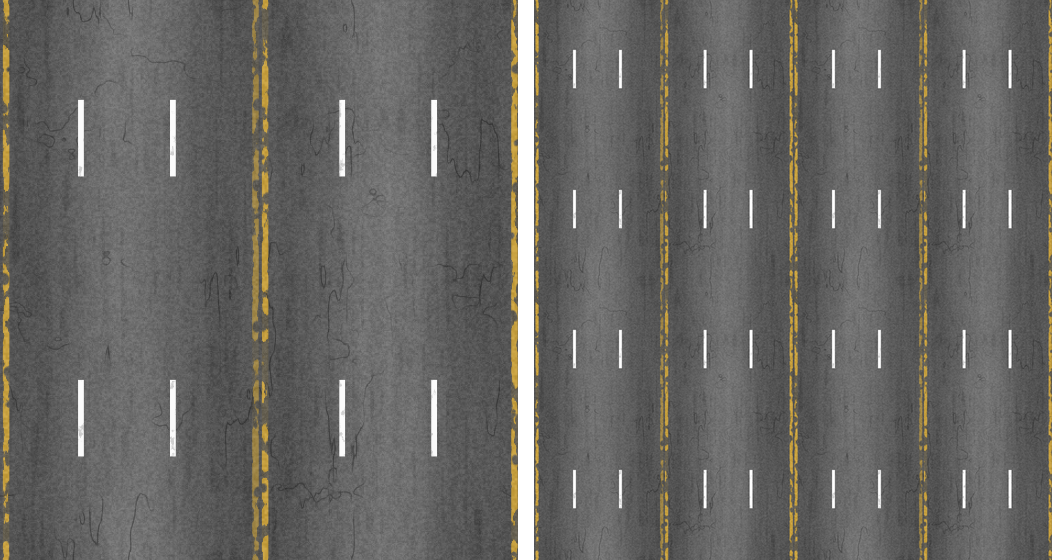
Left: one tile. Right: repeated 2 by 2.
Write a Shadertoy shader that draws this texture.

```glsl
// Worn asphalt with two carriageways, yellow edge lines and white lane dashes; tiles both ways.
#define CARRIAGEWAYS 2.0
#define DASH_ROWS 2.0
#define LINE_HALF_WIDTH 0.0063
#define DASH_HALF_SIZE vec2(0.0056, 0.0684)
#define GRAIN 0.13
#define CRACK_WIDTH 0.0007
#define BITE_ROWS 13.0
#define ASPHALT_DARK vec3(0.335)
#define ASPHALT_LIGHT vec3(0.445)
#define YELLOW vec3(0.80, 0.64, 0.24)
#define WHITE vec3(0.985)

// Integer hash of a cell, from 0 to 1
float hash(vec2 cell, float seed) {
    uvec3 q = uvec3(ivec3(cell, seed)) * uvec3(1597334673u, 3812015801u, 2798796415u);
    uint n = q.x ^ q.y ^ q.z;
    n = (n ^ (n >> 15)) * 2246822519u;
    n = (n ^ (n >> 13)) * 3266489917u;
    return float((n ^ (n >> 16)) >> 8) / 16777216.0;
}

// Value noise that wraps after a whole number of cells
float noise(vec2 uv, vec2 cells, float seed) {
    vec2 p = uv * cells, i = floor(p), f = fract(p);
    f = f * f * (3.0 - 2.0 * f);
    vec2 a = mod(i, cells), b = mod(i + 1.0, cells);
    return mix(mix(hash(a, seed), hash(vec2(b.x, a.y), seed), f.x),
               mix(hash(vec2(a.x, b.y), seed), hash(b, seed), f.x), f.y);
}

float fbm(vec2 uv, vec2 cells, float seed) {
    float sum = 0.0, weight = 0.54;
    for (int i = 0; i < 4; i++) {
        sum += weight * noise(uv, cells, seed + float(i));
        cells *= 2.0;
        weight *= 0.5;
    }
    return sum;
}

// Signed offset to the nearest copy of a point on the unit circle
float wrapped(float x) { return fract(x + 0.5) - 0.5; }

// Coverage of a shape from its signed distance and the pixel size
float cover(float d, float pixel) { return clamp(0.5 - d / pixel, 0.0, 1.0); }

// Thin broken cracks along the contour of a stretched noise
float cracks(vec2 uv, vec2 cells, float seed, float pixel) {
    float n = fbm(uv, cells, seed) - 0.5;
    float slope = length(vec2(dFdx(n), dFdy(n))) / pixel;
    float d = abs(n) / max(slope, 2.0);
    float patches = smoothstep(0.52, 0.7, fbm(uv, vec2(9.0, 8.0), seed + 10.0));
    return patches * (1.0 - smoothstep(0.0, CRACK_WIDTH + pixel, d));
}

vec3 asphalt(vec2 uv, float pixel) {
    // Lighter crown in the middle of each carriageway
    float across = fract(uv.x * CARRIAGEWAYS);
    float uneven = fbm(uv, vec2(6.0, 5.0), 3.0) - 0.5;
    float crown = smoothstep(0.1, 0.47, across) * (1.0 - smoothstep(0.5, 0.87, across));
    vec3 color = mix(ASPHALT_DARK, ASPHALT_LIGHT, crown);
    color += 0.04 * uneven + 0.035 * (noise(uv, vec2(64.0, 4.0), 11.0) - 0.5);

    // Stone grain and lengthwise tyre streaks
    float grain = 0.5 * noise(uv, vec2(230.0, 250.0), 21.0) + 0.5 * noise(uv, vec2(470.0, 510.0), 22.0);
    color += GRAIN * (grain - 0.5);
    float streak = smoothstep(0.68, 0.95, noise(uv, vec2(110.0, 14.0), 23.0));
    color -= 0.035 * streak;

    // Cracks, mostly lengthwise
    float crack = max(cracks(uv, vec2(18.0, 5.0), 31.0, pixel),
                      0.8 * cracks(uv, vec2(9.0, 12.0), 51.0, pixel));
    return color * (1.0 - 0.3 * crack);
}

// One yellow line, with worn patches and round bites at its edges
float yellowLine(vec2 uv, float center, float seed, float aspect, float pixel) {
    float dx = wrapped(uv.x - center);
    float line = cover((abs(dx) - LINE_HALF_WIDTH) * aspect, pixel);

    float rough = fbm(uv, vec2(70.0, 40.0), 71.0) + 0.25 * (noise(uv, vec2(4.0, 14.0), 81.0) - 0.5);
    rough += 0.1 * smoothstep(0.4, 1.0, abs(dx) / LINE_HALF_WIDTH);
    float worn = 0.85 * smoothstep(0.57, 0.66, rough);

    float row = floor(uv.y * BITE_ROWS);
    float side = hash(vec2(row, 1.0), seed) < 0.5 ? -1.0 : 1.0;
    float height = mix(0.3, 0.7, hash(vec2(row, 2.0), seed));
    float radius = mix(0.004, 0.011, hash(vec2(row, 3.0), seed));
    vec2 offset = vec2((dx - side * LINE_HALF_WIDTH) * aspect, (fract(uv.y * BITE_ROWS) - height) / BITE_ROWS);
    float bite = cover(length(offset) - radius + 0.008 * (rough - 0.5), pixel * 2.0);
    bite *= step(0.45, hash(vec2(row, 4.0), seed));
    return line * (1.0 - max(worn, 0.9 * bite));
}

void mainImage(out vec4 fragColor, in vec2 fragCoord) {
    vec2 uv = fragCoord / iResolution.xy;
    float aspect = iResolution.x / iResolution.y, pixel = 1.0 / iResolution.y;
    vec3 color = asphalt(uv, pixel);
    float grain = noise(uv, vec2(230.0, 250.0), 21.0) - 0.5;

    for (float way = 0.0; way < CARRIAGEWAYS; way++) {
        float start = way / CARRIAGEWAYS;
        for (float k = 0.0; k < 2.0; k++) {
            // Paired yellow lines; the left one of the inner pair is faded
            float fade = way > 0.5 && k < 0.5 ? 0.62 : 0.95;
            float paint = yellowLine(uv, start + mix(-0.0068, 0.0118, k), 90.0 + 2.0 * way + k, aspect, pixel);
            color = mix(color, YELLOW + 0.1 * grain, fade * paint);

            // White lane dashes with faint scuffs
            vec2 d = vec2(wrapped(uv.x - start - 0.1563 - 0.1775 * k - 0.0043 * way),
                          wrapped(uv.y * DASH_ROWS - 0.5066) / DASH_ROWS);
            d = abs(d) - DASH_HALF_SIZE;
            float dash = cover(d.x * aspect, pixel) * cover(d.y, pixel);
            float scuff = smoothstep(0.62, 0.8, fbm(uv, vec2(90.0, 80.0), 101.0));
            color = mix(color, WHITE, dash * (1.0 - 0.3 * scuff));
        }
    }
    fragColor = vec4(color, 1.0);
}
```
